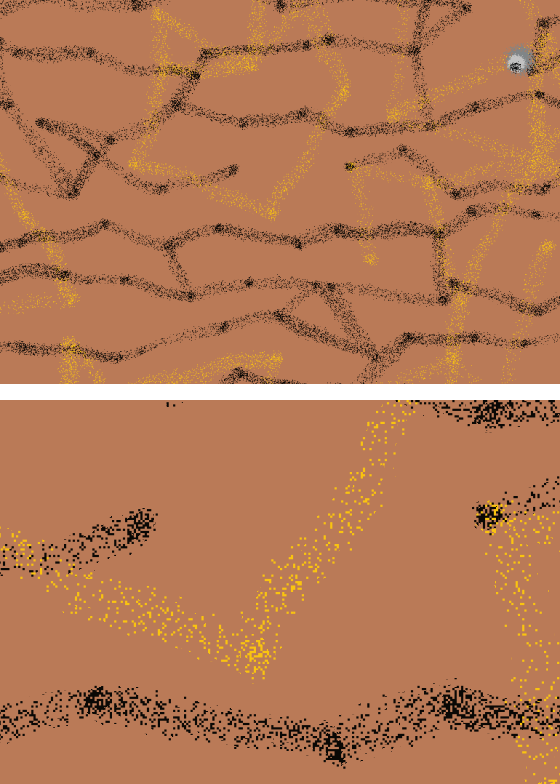
Top, the full canvas; bottom, a detail of the centre.
Reproduce this texture procedurally as a Shadertoy shader.

```glsl
vec2 hash2(vec2 p) {
    uvec2 q = uvec2(ivec2(floor(p))) * uvec2(1597u, 3812u) + 7919u;
    for (int i = 0; i < 2; i++) {
        q = q * 1664525u + 13903u;
        q.x += q.y * 26125u;
        q.y += q.x * 26125u;
        q ^= q >> 16;
    }
    return vec2(q & 65535u) / 65536.0;
}

float gradientNoise(vec2 p) {
    vec2 i = floor(p), f = fract(p), u = f * f * (3.0 - 2.0 * f);
    vec2 e = vec2(0, 1);
    float a = dot(hash2(i) * 2.0 - 1.0, f);
    float b = dot(hash2(i + e.yx) * 2.0 - 1.0, f - e.yx);
    float c = dot(hash2(i + e.xy) * 2.0 - 1.0, f - e.xy);
    float d = dot(hash2(i + e.yy) * 2.0 - 1.0, f - e.yy);
    return mix(mix(a, b, u.x), mix(c, d, u.x), u.y);
}

vec2 knot(vec2 id, vec2 spacing, float seed) {
    return (id + 0.5 + 0.84 * (hash2(id + seed) - 0.5)) * spacing;
}

// Spray along one stroke: heavy where the hand rests, thin where it hurries
float stroke(vec2 p, vec2 a, vec2 b, float width, vec2 pace) {
    vec2 ab = b - a;
    float t = clamp(dot(p - a, ab) / dot(ab, ab), 0.0, 1.0);
    float ribbon = smoothstep(width, width * 0.3, length(p - a - ab * t));
    float rest = exp(-5.0 * t) * pace.x + exp(-5.0 * (1.0 - t)) * pace.y;
    float ends = min(length(p - a), length(p - b));
    float blot = 0.6 * smoothstep(width, width * 0.25, ends);
    return max(ribbon * (0.1 + 0.3 * rest + 0.14 * pace.x), blot);
}

// Strokes joining scattered knots; chance = rightward, upward, slanting
float strokes(vec2 p, vec2 spacing, float width, vec3 chance, float seed) {
    vec2 cell = floor(p / spacing);
    float density = 0.0;
    for (int j = -2; j <= 2; j++)
    for (int i = -2; i <= 1; i++) {
        vec2 id = cell + vec2(i, j);
        vec2 a = knot(id, spacing, seed);
        for (int k = 0; k < 3; k++) {
            vec2 pick = hash2(id + seed + 131.0 * float(k + 1));
            if (pick.x > chance[k]) continue;
            vec2 way = k == 0 ? vec2(1, 0) : k == 1 ? vec2(0, 1)
                     : vec2(1, pick.y < 0.5 ? -1 : 1);
            vec2 b = knot(id + way, spacing, seed);
            vec2 pace = hash2(id + seed + 757.0 + 91.0 * float(k));
            density = max(density, stroke(p, a, b, width, pace));
        }
    }
    return density;
}

void mainImage(out vec4 fragColor, in vec2 fragCoord) {
    vec2 p = fragCoord / iResolution.y;

    // Bend the strokes like a loose hand
    vec2 bent = p + 0.04 * vec2(gradientNoise(p * 7.0 + 40.0), gradientNoise(p * 7.0 + 80.0));
    float black = strokes(bent + 3.0, vec2(0.16, 0.145), 0.021, vec3(0.88, 0.1, 0.05), 17.0);
    float yellow = 0.55 * strokes(bent + 5.0, vec2(0.25, 0.27), 0.027, vec3(0.38, 0.42, 0.36), 71.0);

    // Grey puff with a pale heart and a black core
    vec2 fromSpot = p - vec2(1.345, 0.835);
    float puff = smoothstep(0.05, 0.018, length(fromSpot - vec2(0.009, 0.009)));
    float heart = smoothstep(0.028, 0.016, length(fromSpot));
    float core = 0.7 * smoothstep(0.02, 0.004, length(fromSpot + vec2(0.002, 0.01)));

    // Average the square grains that each pixel covers
    float grains = 528.0;
    vec2 grid = p * grains;
    float reach = 0.5 * grains / iResolution.y;
    vec2 low = grid - reach, high = grid + reach;
    vec3 sum = vec3(0);
    float total = 0.0;
    for (int j = 0; j < 4; j++)
    for (int i = 0; i < 4; i++) {
        vec2 grain = floor(low) + vec2(i, j);
        vec2 cover = max(min(high, grain + 1.0) - max(low, grain), 0.0);
        float weight = cover.x * cover.y;
        if (weight <= 0.0) continue;
        vec2 draw = hash2(grain + 1100.0);
        vec2 spotDraw = hash2(grain + 5030.0);
        vec3 color = vec3(0.73, 0.48, 0.34);
        if (draw.y < yellow) color = vec3(0.98, 0.77, 0.06);
        if (draw.x < black) color = vec3(0.04, 0.03, 0.02);
        if (spotDraw.x < puff) color = vec3(0.5, 0.52, 0.53);
        if (spotDraw.y < heart) color = vec3(0.76);
        if (draw.x < core) color = vec3(0.05);
        sum += color * weight;
        total += weight;
    }
    fragColor = vec4(sum / total, 1.0);
}
```
